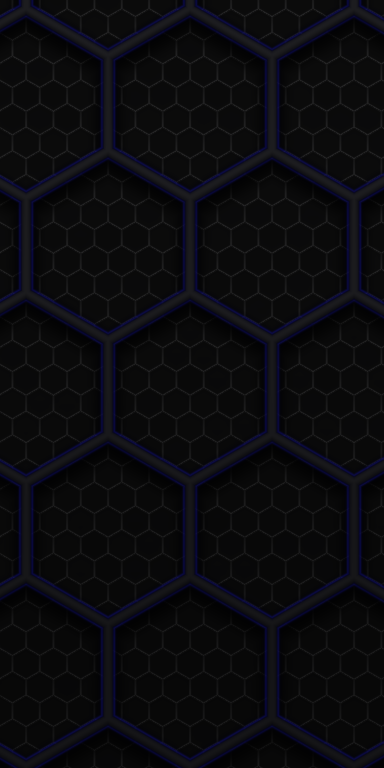
Write a Shadertoy shader that draws this pattern.

```glsl
// Dark panel of small embossed hexagons under a large rounded hexagon frame with blue edge light.

const vec2 HEX_GRID = vec2(1.0, 1.7320508);
const float FRAME_PITCH = 0.427;      // canvas width is 1, height is 2
const float TILES_PER_FRAME = 6.0;
const float FRAME_HALF_WIDTH = 0.0132;
const float GLOW_OFFSET = 0.0160;
const float GLOW_WIDTH = 0.0034;
const vec2 FRAME_CENTRE = vec2(-0.005, -0.010);
const vec2 TILE_CENTRE = vec2(-0.005, 0.011);

float hash(vec2 p) {
    return fract(sin(dot(p, vec2(127.1, 311.7))) * 43758.5453);
}

// Offset from the centre of the nearest pointy-top cell of unit pitch.
vec2 hexLocal(vec2 p) {
    vec2 a = mod(p + 0.5 * HEX_GRID, HEX_GRID) - 0.5 * HEX_GRID;
    vec2 b = mod(p, HEX_GRID) - 0.5 * HEX_GRID;
    return dot(a, a) < dot(b, b) ? a : b;
}

// Distance to the cell border, positive inside.
float hexEdge(vec2 q) {
    q = abs(q);
    return 0.5 - max(q.x, dot(q, vec2(0.5, 0.8660254)));
}

// Small tiles: thin ridges, lit along the lower rim and shaded along the upper rim.
vec3 tileColour(vec2 p, float pitch, float aa, float light) {
    vec2 grid = p / pitch;
    vec2 q = hexLocal(grid);
    float d = hexEdge(q) * pitch;
    float variation = hash(floor((grid - q) * 2.0 + 0.5));
    float slope = clamp(q.y * 2.5, -1.0, 1.0);
    float ridge = 1.0 - smoothstep(0.0002, 0.0026 + aa, d);
    float rim = exp(-d / 0.004);
    float shade = 0.037 + 0.003 * variation - 0.012 * rim * slope;
    shade += ridge * (0.064 - 0.022 * slope);
    return vec3(shade * light) * vec3(1.0, 1.0, 1.02);
}

// Rounded bar, brighter on its upward-facing side.
vec3 frameColour(float d, vec2 q, float light) {
    float t = clamp(d / FRAME_HALF_WIDTH, 0.0, 1.0);
    float dome = 1.0 - t * t;
    float facing = clamp(-q.y * 2.5, -1.0, 1.0) * t;
    float shade = 0.040 + 0.060 * dome + 0.030 * facing * dome;
    return vec3(shade * light) * vec3(1.0, 1.0, 1.08);
}

// Soft blue line that spills onto the bar and the tiles.
vec3 edgeGlow(float d, vec2 q) {
    float away = (d - GLOW_OFFSET) / GLOW_WIDTH;
    float core = exp(-away * away);
    float halo = exp(-abs(away) * 0.7);
    float strength = 1.0 - 0.25 * smoothstep(0.1, 0.5, q.y);
    return strength * (core * vec3(0.022, 0.020, 0.19) + halo * vec3(0.006, 0.006, 0.055));
}

void mainImage(out vec4 fragColor, in vec2 fragCoord) {
    float unit = 2.0 / iResolution.y;
    vec2 p = (fragCoord - 0.5 * iResolution.xy) * unit;
    float aa = 0.75 * unit;
    float light = mix(0.78, 1.08, smoothstep(-1.0, 0.7, p.y));

    vec2 q = hexLocal((p - FRAME_CENTRE) / FRAME_PITCH);
    float d = hexEdge(q) * FRAME_PITCH;

    // Frame shadow falls downward onto the tiles
    float castDistance = hexEdge(q + vec2(0.0, 0.055)) * FRAME_PITCH;
    float shadow = smoothstep(0.0, 0.060, castDistance);
    float contact = smoothstep(0.008, 0.036, d);

    vec3 colour = tileColour(p - TILE_CENTRE, FRAME_PITCH / TILES_PER_FRAME, aa, light);
    colour *= mix(0.25, 1.0, shadow) * mix(0.45, 1.0, contact);

    float frame = 1.0 - smoothstep(FRAME_HALF_WIDTH - 0.0015 - aa, FRAME_HALF_WIDTH + aa, d);
    colour = mix(colour, frameColour(d, q, light), frame);
    colour += edgeGlow(d, q) * mix(0.85, 1.0, light);

    fragColor = vec4(colour, 1.0);
}
```
